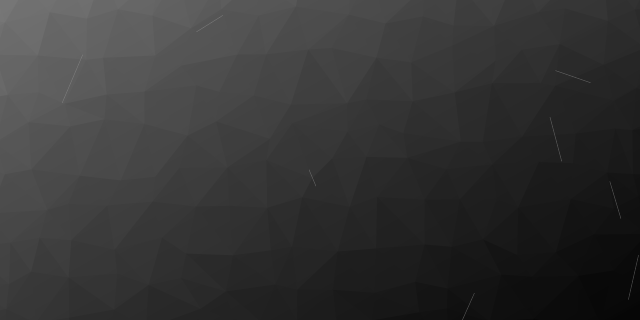
Reproduce this background procedurally as a Shadertoy shader.

```glsl
#define CELL_SIZE 0.118
#define JITTER 0.32
#define TONE_VARIATION 0.012
#define TONE_START 0.465
#define TONE_SLOPE 0.61
#define TONE_CURVE 0.16
#define SCRATCH_HALF_WIDTH 0.0008
#define SCRATCH_TONE 0.60
#define SCRATCH_OPACITY 0.5

const int SCRATCH_COUNT = 8;

// Each scratch holds its start in xy and its end in zw
const vec4 SCRATCHES[SCRATCH_COUNT] = vec4[SCRATCH_COUNT](
    vec4(0.258, 0.828, 0.195, 0.680),
    vec4(0.695, 0.951, 0.615, 0.901),
    vec4(1.737, 0.779, 1.844, 0.742),
    vec4(1.719, 0.633, 1.755, 0.497),
    vec4(0.966, 0.469, 0.987, 0.419),
    vec4(1.906, 0.432, 1.940, 0.318),
    vec4(1.995, 0.201, 1.964, 0.065),
    vec4(1.482, 0.083, 1.445, 0.000));

vec2 hash22(vec2 p) {
    vec3 q = fract(vec3(p.xyx) * vec3(0.1031, 0.1030, 0.0973));
    q += dot(q, q.yzx + 33.33);
    return fract((q.xx + q.yz) * q.zy);
}

// Mesh vertex: a grid corner pushed off its place
vec2 meshVertex(vec2 corner) {
    return corner + (hash22(corner + 17.0) * 2.0 - 1.0) * JITTER;
}

// Signed distance to a line, positive on its right side
float edgeDistance(vec2 p, vec2 a, vec2 b) {
    vec2 edge = b - a, offset = p - a;
    return (offset.x * edge.y - offset.y * edge.x) / length(edge);
}

float segmentDistance(vec2 p, vec2 a, vec2 b) {
    vec2 offset = p - a, axis = b - a;
    return length(offset - axis * clamp(dot(offset, axis) / dot(axis, axis), 0.0, 1.0));
}

// Diagonal fade, bright at the upper left
float baseTone(vec2 p) {
    float t = 0.265 * p.x + 0.47 * (1.0 - p.y);
    return TONE_START - TONE_SLOPE * t + TONE_CURVE * t * t;
}

// Returns weighted tone and coverage of one counterclockwise facet
vec2 facet(vec2 p, vec2 a, vec2 b, vec2 c, float seed, float pixel) {
    float d = max(edgeDistance(p, a, b), max(edgeDistance(p, b, c), edgeDistance(p, c, a)));
    float coverage = clamp(0.5 - d / pixel, 0.0, 1.0);
    // Partly follow the fade inside the facet to soften its edges
    vec2 sampleAt = mix((a + b + c) / 3.0, p, 0.25) * CELL_SIZE;
    float tone = baseTone(sampleAt) + (seed - 0.5) * TONE_VARIATION;
    return vec2(tone, 1.0) * coverage;
}

// Triangle mesh: every quad is split along its shorter diagonal
float meshTone(vec2 p, float pixel) {
    vec2 total = vec2(0.0);
    for (int y = -1; y <= 1; y++)
    for (int x = -1; x <= 1; x++) {
        vec2 cell = floor(p) + vec2(x, y);
        vec2 a = meshVertex(cell);
        vec2 b = meshVertex(cell + vec2(1.0, 0.0));
        vec2 c = meshVertex(cell + vec2(1.0, 1.0));
        vec2 d = meshVertex(cell + vec2(0.0, 1.0));
        vec2 seed = hash22(cell + 71.0);
        if (distance(a, c) < distance(b, d)) {
            total += facet(p, a, b, c, seed.x, pixel);
            total += facet(p, a, c, d, seed.y, pixel);
        } else {
            total += facet(p, a, b, d, seed.x, pixel);
            total += facet(p, b, c, d, seed.y, pixel);
        }
    }
    return total.x / max(total.y, 0.0001);
}

void mainImage(out vec4 fragColor, in vec2 fragCoord) {
    // Canvas spans 2 by 1
    vec2 p = fragCoord / iResolution.xy * vec2(2.0, 1.0);
    float pixel = 1.0 / iResolution.y;
    float tone = meshTone(p / CELL_SIZE, pixel / CELL_SIZE);

    // Fine bright scratches
    float scratch = 0.0;
    for (int i = 0; i < SCRATCH_COUNT; i++) {
        float d = segmentDistance(p, SCRATCHES[i].xy, SCRATCHES[i].zw);
        float coverage = clamp((SCRATCH_HALF_WIDTH - d) / pixel + 0.5, 0.0, 1.0);
        scratch = max(scratch, coverage);
    }
    tone = mix(tone, SCRATCH_TONE, scratch * SCRATCH_OPACITY);

    fragColor = vec4(vec3(clamp(tone, 0.0, 1.0)), 1.0);
}
```
